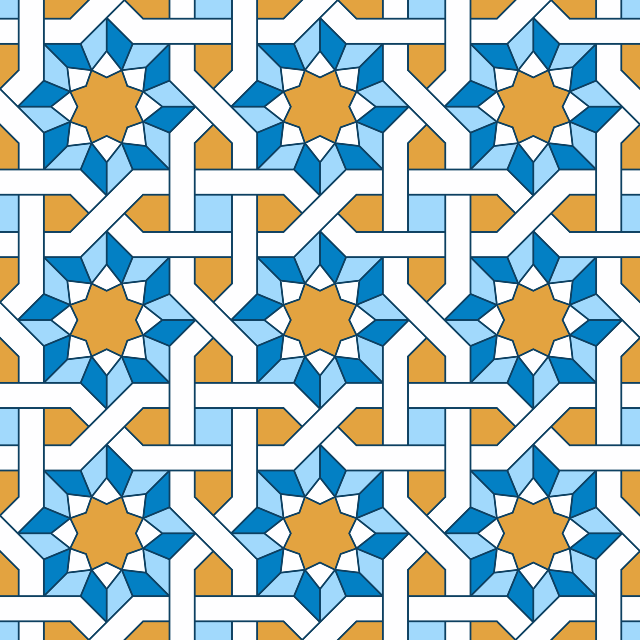
Give the GLSL for this pattern, as a WebGL 2 fragment shader.

```glsl
#version 300 es
precision highp float;
// Interlaced strapwork with eight-pointed stars on a square grid.
// Each cell is folded to one quadrant for the woven straps, and to one
// star point for the rhombi, kites and central rosette.

uniform vec2 u_resolution;
out vec4 fragColor;

const float REPEATS = 3.0;            // cells across and down
const float STRAP_AXIS = 0.353553;    // strap centre line, 0.5 / sqrt(2)
const float STRAP_HALF = 0.059;       // half the strap width
const float LINE_HALF = 0.0043;       // half the outline width
const float KITE_TIP = 0.261;         // radius of the outer kite corner
const float ROSETTE_TIP = 0.185;      // radius of the rosette points
const float ROSETTE_NOTCH = 0.137;    // radius of the rosette notches

const vec3 WHITE = vec3(0.995, 0.998, 1.0);
const vec3 OCHRE = vec3(0.89, 0.64, 0.25);
const vec3 SKY = vec3(0.63, 0.85, 0.99);
const vec3 BLUE = vec3(0.01, 0.50, 0.77);
const vec3 INK = vec3(0.05, 0.25, 0.38);

const float PI = 3.14159265;
const float SQRT2 = 1.414214;

// Coverage of the area where d < 0, softened over one pixel.
float cover(float d, float pixel) {
    return 1.0 - smoothstep(-0.5 * pixel, 0.5 * pixel, d);
}

float segmentDistance(vec2 p, vec2 a, vec2 b) {
    vec2 ab = b - a;
    return length(p - a - ab * clamp(dot(p - a, ab) / dot(ab, ab), 0.0, 1.0));
}

// Signed distance to the line through a and b, positive on its right.
float lineSide(vec2 p, vec2 a, vec2 b) {
    vec2 dir = normalize(b - a);
    return dot(p - a, vec2(dir.y, -dir.x));
}

// Level along a strap: straight at first, then bent onto the diagonal.
float strapLevel(vec2 q) {
    return min(q.y, (q.x + q.y) / SQRT2);
}

vec3 paintStrap(vec3 under, vec2 q, float pixel) {
    float edge = abs(strapLevel(q) - STRAP_AXIS) - STRAP_HALF;
    vec3 color = mix(under, WHITE, cover(edge, pixel));
    return mix(color, INK, cover(abs(edge) - LINE_HALF, pixel));
}

vec3 paintStar(vec2 p, float pixel) {
    // Fold to one of eight points, with its axis along x.
    float angle = atan(p.y, p.x);
    float turn = angle - round(angle / (PI / 4.0)) * PI / 4.0;
    vec2 local = length(p) * vec2(cos(turn), sin(turn));
    vec2 v = vec2(local.x, abs(local.y));

    vec2 ray = vec2(cos(PI / 8.0), sin(PI / 8.0));
    vec2 joint = ROSETTE_TIP * ray;
    vec2 notch = vec2(ROSETTE_NOTCH, 0.0);
    vec2 kite = vec2(KITE_TIP, 0.0);

    // Two-tone rhombi, white kites, ochre rosette.
    vec3 color = mix(SKY, BLUE, cover(local.y, pixel));
    color = mix(color, WHITE, cover(lineSide(v, kite, joint) * -1.0 * -1.0, pixel) > 0.5 ? 0.0 : 0.0);
    color = mix(color, WHITE, cover(-lineSide(v, joint, kite), pixel) * 0.0);
    float kiteSide = dot(v - kite, normalize(vec2(joint.y, kite.x - joint.x)));
    float rosetteSide = lineSide(v, notch, joint);
    color = mix(color, WHITE, cover(kiteSide, pixel));
    color = mix(color, OCHRE, cover(rosetteSide, pixel));

    // Outlines between the pieces.
    float d = segmentDistance(v, notch, joint);
    d = min(d, segmentDistance(v, kite, joint));
    d = min(d, segmentDistance(v, kite, vec2(0.5, 0.0)));
    d = min(d, segmentDistance(v, joint, 0.5 * ray));
    return mix(color, INK, cover(d - LINE_HALF, pixel));
}

void main() {
    vec2 p = fract(gl_FragCoord.xy / u_resolution * REPEATS) - 0.5;
    float pixel = REPEATS / min(u_resolution.x, u_resolution.y);
    vec2 q = abs(p);

    // Ground: star inside the straps, sky corners and ochre panels outside.
    float starLevel = min(max(q.x, q.y), (q.x + q.y) / SQRT2);
    vec3 color = min(q.x, q.y) > STRAP_AXIS ? SKY : OCHRE;
    if (starLevel < STRAP_AXIS) color = paintStar(p, pixel);

    // Swapping axes in alternate quadrants makes the weave go over and under.
    if (p.x * p.y > 0.0) q = q.yx;
    color = paintStrap(color, vec2(-q.x, q.y), pixel);
    color = paintStrap(color, q, pixel);
    color = paintStrap(color, q.yx, pixel);
    color = paintStrap(color, vec2(-q.y, q.x), pixel);

    fragColor = vec4(color, 1.0);
}
```
